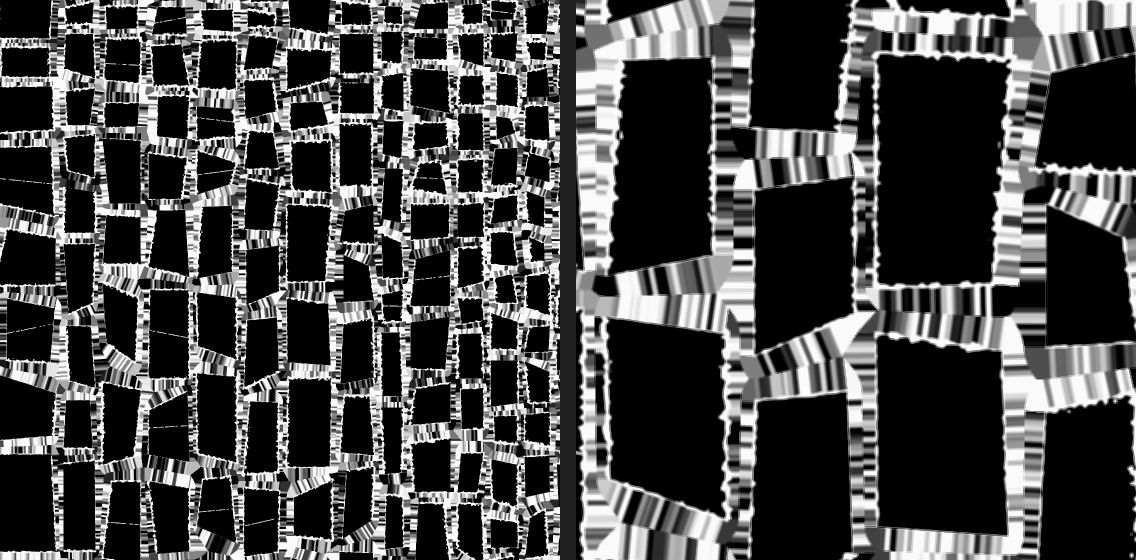
Left, the full canvas; right, a detail of the centre.
Give the GLSL for this texture map, as a three.js fragment shader.

```glsl
varying vec2 vUv;

const float COLUMNS = 13.0;
const float ROWS_LEFT = 8.6;
const float ROWS_RIGHT = 14.0;
const float COLUMN_TAPER = 0.2;
const float EDGE_JITTER = 0.42;
const vec2 GAP_MIN = vec2(0.0038, 0.0038);
const vec2 GAP_SCALE = vec2(0.03, 0.045);
const float GAP_WIDE = 0.2;       // extra side gap of flat cells
const vec2 CORNER_CUT = vec2(0.25, 0.3);
const float STREAK_FINE = 300.0;
const float STREAK_BROAD = 95.0;
const float STREAK_LEVEL = 0.56;
const float STREAK_GAIN = 3.0;
const float TEAR_FREQ = 330.0;
const float TEAR_DEPTH = 0.006;
const float FRINGE_WIDTH = 0.005;
const float SEAM_SHARE = 0.1;
const float SEAM_WIDTH = 0.0007;
const float SOFT = 0.0004;
const float SAMPLE_STEP = 0.0005;
const float TILE_TONE = 0.0;
const float LIGHT_TONE = 0.98;

float hash(vec2 p) {
  vec3 q = fract(p.xyx * 0.1031);
  q += dot(q, q.yzx + 33.33);
  return fract((q.x + q.y) * q.z);
}

float noise(vec2 p) {
  vec2 i = floor(p), f = smoothstep(0.0, 1.0, fract(p));
  return mix(mix(hash(i), hash(i + vec2(1, 0)), f.x),
             mix(hash(i + vec2(0, 1)), hash(i + 1.0), f.x), f.y);
}

// Stepped one-dimensional noise with narrow blends
float bands(float x, float seed) {
  float i = floor(x);
  return mix(hash(vec2(i, seed)), hash(vec2(i + 1.0, seed)), smoothstep(0.3, 0.7, fract(x)));
}

// Spacing that shrinks from 1 + k to 1 - k, and its inverse
float taper(float t, float k) { return t * (1.0 + k * (1.0 - t)); }
float untaper(float y, float k) {
  float b = 1.0 + k;
  return (b - sqrt(max(b * b - 4.0 * k * y, 0.0))) / (2.0 * k);
}

float columnEdge(float i) {
  return taper((i + EDGE_JITTER * (hash(vec2(i, 71.0)) - 0.5)) / COLUMNS, COLUMN_TAPER);
}

float rowEdge(float column, float j, float rows, float k) {
  return taper((j + EDGE_JITTER * (hash(vec2(j + 31.0, column * 3.0)) - 0.5)) / rows, k);
}

vec2 tileCorner(vec2 tile, vec2 low, vec2 size, float c) {
  vec2 unit = vec2(step(0.5, c) * step(c, 2.5), step(1.5, c));
  vec2 key = tile * vec2(4.0, 1.0) + vec2(c, 0.0);
  vec2 cut = pow(vec2(hash(key + 13.0), hash(key + 57.0)), vec2(4.0)) * CORNER_CUT;
  return low + size * (unit + cut * (1.0 - 2.0 * unit));
}

float shade(vec2 p) {
  float nearest = 1.0, along = 0.0, seam = 1.0;
  vec2 edgeKey = vec2(0.0);
  bool inside = false;
  float homeColumn = floor(untaper(p.x, COLUMN_TAPER) * COLUMNS);

  // Find the closest outline point among the surrounding tiles
  for (int dx = -1; dx <= 1; dx++) {
    float column = homeColumn + float(dx);
    float right = smoothstep(0.5, 0.95, column / COLUMNS);
    float rows = floor(mix(ROWS_LEFT, ROWS_RIGHT, right) + hash(vec2(column, 5.0)));
    float k = mix(0.5, 0.2, right);
    float homeRow = floor(untaper(p.y, k) * rows);
    float x0 = columnEdge(column), x1 = columnEdge(column + 1.0);
    for (int dy = -1; dy <= 1; dy++) {
      vec2 tile = vec2(column, homeRow + float(dy));
      vec2 low = vec2(x0, rowEdge(column, tile.y, rows, k));
      vec2 size = vec2(x1, rowEdge(column, tile.y + 1.0, rows, k)) - low;
      vec2 gap = GAP_MIN + GAP_SCALE * size;
      gap.x += GAP_WIDE * max(size.x - size.y, 0.0);
      low += gap;
      size -= 2.0 * gap;
      float side = 1.0;
      vec2 a = tileCorner(tile, low, size, 0.0);
      for (int c = 0; c < 4; c++) {
        vec2 b = tileCorner(tile, low, size, mod(float(c) + 1.0, 4.0));
        vec2 e = b - a, r = p - a;
        float t = clamp(dot(r, e) / dot(e, e), 0.0, 1.0);
        float d = length(r - e * t);
        side = min(side, e.x * r.y - e.y * r.x);
        if (d < nearest - 0.000001) {
          nearest = d;
          along = t * length(e);
          edgeKey = tile * vec2(4.0, 1.0) + vec2(float(c), 0.0);
        }
        a = b;
      }
      if (side > 0.0) {
        inside = true;
        vec2 r = p - low - 0.5 * size;
        float slope = 0.5 * (hash(tile + 91.0) - 0.5);
        if (hash(tile + 43.0) < SEAM_SHARE) seam = abs(r.y - slope * r.x);
      }
    }
  }

  // Torn rim, seams, and streaks drawn straight out from the outline
  float rough = hash(edgeKey + 23.0);
  float tear = noise(p * TEAR_FREQ);
  if (inside) {
    float rim = 1.0 - smoothstep(-SOFT, SOFT, nearest - TEAR_DEPTH * rough * tear * tear);
    float line = 1.0 - smoothstep(SEAM_WIDTH - SOFT, SEAM_WIDTH + SOFT, seam);
    return mix(TILE_TONE, LIGHT_TONE, max(rim, line * step(0.3, tear)));
  }
  float seed = floor(hash(edgeKey + 7.0) * 500.0);
  float value = 0.45 * bands(along * STREAK_FINE, seed)
              + 0.3 * bands(along * STREAK_BROAD, seed + 3.0)
              + 0.25 * hash(edgeKey + 67.0);
  float tone = clamp(STREAK_LEVEL + STREAK_GAIN * (value - 0.5), 0.0, LIGHT_TONE);
  float fringe = 1.0 - smoothstep(-SOFT, SOFT, nearest - FRINGE_WIDTH * rough * tear);
  return mix(tone, LIGHT_TONE, fringe);
}

void main() {
  float tone = 0.0;
  for (int i = 0; i < 4; i++) {
    vec2 offset = vec2(mod(float(i), 2.0), floor(float(i) * 0.5)) - 0.5;
    tone += 0.25 * shade(vUv + offset * SAMPLE_STEP * 2.0);
  }
  gl_FragColor = vec4(vec3(tone), 1.0);
}
```
